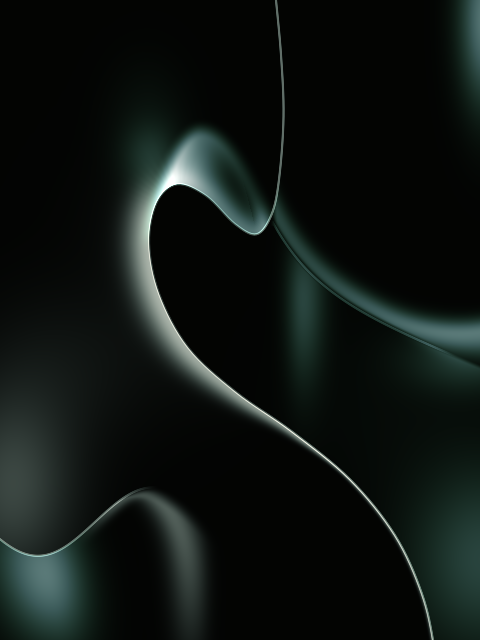
A WebGL 2 fragment shader for this background:

```glsl
#version 300 es
precision highp float;
// Dark folded silk: one long spline rim divides the canvas, lit softly on its left side.
// A ribbon, a wave and a few gaussian glows are added as cool and warm light,
// then turned into colour by a teal-to-silver ramp. Units: 100 = canvas height.
uniform vec2 u_resolution;
out vec4 fragColor;

#define BASE_COLOR vec3(0.010, 0.014, 0.009)
#define RIM_STEPS 8
#define RIM_SPANS 18
#define RIM_GLOW 0.60
#define RIM_WIDTH 3.4
#define LINE_WIDTH 0.10
#define FOLD_GLOW 0.55
#define RIBBON_GLOW 0.46
#define WAVE_GLOW 0.46

const vec2 RIM[21] = vec2[21](
  vec2(42.3, 109.1), vec2(43.0, 101.3), vec2(43.9, 91.5), vec2(44.3, 81.8),
  vec2(43.6, 72.0), vec2(42.4, 66.4), vec2(40.1, 63.4), vec2(36.7, 65.0),
  vec2(32.2, 69.4), vec2(27.7, 71.2), vec2(24.5, 68.4), vec2(23.3, 62.0),
  vec2(24.9, 54.0), vec2(29.4, 45.7), vec2(36.8, 38.8), vec2(45.6, 32.6),
  vec2(54.7, 25.1), vec2(61.7, 16.4), vec2(65.9, 7.3), vec2(67.8, -0.9),
  vec2(68.7, -9.4));

float fall(float a, float b, float x) { return 1.0 - smoothstep(a, b, x); }

float bell(float x) { return exp(-x * x); }

float blob(vec2 p, vec2 center, vec2 size) {
  vec2 q = (p - center) / size;
  return exp(-dot(q, q));
}

// Catmull-Rom point on the rim
vec2 rimPoint(float t) {
  int i = clamp(int(t), 1, RIM_SPANS);
  float f = t - float(i);
  vec2 a = RIM[i - 1], b = RIM[i], c = RIM[i + 1], d = RIM[i + 2];
  return b + 0.5 * f * (c - a + f * (2.0 * a - 5.0 * b + 4.0 * c - d
       + f * (3.0 * (b - c) + d - a)));
}

// x: signed distance, positive on the left; y: position along the rim
vec2 rimField(vec2 p) {
  float best = 1e6, along = 1.0, side = -1.0;
  vec2 a = rimPoint(1.0);
  for (int k = 1; k <= RIM_STEPS * RIM_SPANS; k++) {
    float t = 1.0 + float(k) / float(RIM_STEPS);
    vec2 b = rimPoint(t), e = b - a, q = p - a;
    float h = clamp(dot(q, e) / dot(e, e), 0.0, 1.0);
    float d = length(q - e * h);
    if (d < best) { best = d; along = t + (h - 1.0) / float(RIM_STEPS); }
    if ((a.y > p.y) != (b.y > p.y) && q.x < e.x * q.y / e.y) side = -side;
    a = b;
  }
  return vec2(best * side, along);
}

// Light intensity to colour: deep teal to pale mist, and a greyer silver
vec3 coolRamp(float v) { return v * vec3(0.42 + 0.7 * v, 1.0, min(1.0, 0.7 + 0.9 * v)); }
vec3 warmRamp(float v) { return v * vec3(0.78 + 0.25 * v, 1.0, 0.95); }

void main() {
  vec2 p = 100.0 * gl_FragCoord.xy / u_resolution.y;
  p.x *= 75.0 * u_resolution.y / (100.0 * u_resolution.x);
  float pixel = 100.0 / u_resolution.y;
  vec2 rim = rimField(p);
  float d = abs(rim.x), t = rim.y;
  float left = smoothstep(-0.6 * pixel, 0.6 * pixel, rim.x);
  float cool = 0.0, warm = 0.0;

  // Silver glow on the outside of the rim, narrowing downwards
  float width = mix(0.35, RIM_WIDTH, fall(12.0, 16.0, t));
  float outer = smoothstep(8.3, 10.6, t);
  float amount = RIM_GLOW * mix(0.55, 1.0, fall(14.0, 19.0, t));
  warm += left * outer * (amount * bell(d / width)
        + 0.09 * exp(-d / 5.0) * fall(12.0, 15.0, t));

  // Bright fold held in the hook of the rim
  float u = p.x - 31.5;
  float curve = u < 0.0 ? 0.18 : 0.111;
  float depth = (80.9 - curve * u * u - p.y) / sqrt(1.0 + 4.0 * curve * curve * u * u);
  float hook = left * smoothstep(-0.8, 2.6, depth) * fall(42.5, 45.0, p.x)
             * smoothstep(60.0, 64.0, p.y) * fall(9.5, 11.5, t);
  cool += hook * FOLD_GLOW * (0.85 * blob(p, vec2(29.2, 75.0), vec2(5.0, 5.5))
        + 0.8 * bell(d / 2.7) * smoothstep(3.8, 6.0, t) + 0.28 * bell((depth - 1.6) / 2.2));
  cool += left * (0.15 * blob(p, vec2(23.5, 75.5), vec2(4.2, 5.0))
        + 0.05 * blob(p, vec2(23.0, 81.0), vec2(6.0, 9.0)));

  // Ribbon sweeping right from the hook
  float right = 1.0 - left;
  float r = max(p.x - 42.7, 0.0);
  float decay = exp(-r / 6.77);
  float slope = 1.40 * decay + 0.4;
  float lift = (p.y - 65.1 + 9.5 * (1.0 - decay) + 0.4 * r) / sqrt(1.0 + slope * slope);
  float spread = max(r - 17.0, 0.0);
  float center = 1.1 + 0.016 * spread * spread;
  float above = smoothstep(-0.15, 0.7, lift);
  float open = right * smoothstep(42.2, 43.4, p.x);
  float band = bell((lift - center) / (lift > center ? 2.0 : 1.3 + 0.12 * spread));
  cool += open * RIBBON_GLOW * mix(0.55, 1.0, smoothstep(2.0, 30.0, r))
        * band * mix(above, 1.0, smoothstep(18.0, 30.0, r));
  cool += open * 0.2 * fall(24.0, 29.0, r) * fall(LINE_WIDTH, LINE_WIDTH + pixel, abs(lift));

  // Hanging beam and the glows of the right side
  float below = right * fall(-0.5, 0.3, lift);
  float beam = bell((p.x - 47.4) / (p.x < 47.4 ? 2.6 : 3.3));
  cool += below * (0.25 * beam * bell((p.y - 53.5) / (p.y > 53.5 ? 10.0 : 13.0))
        + 0.19 * blob(p, vec2(73.0, 44.0), vec2(9.0, 5.0))
        + 0.25 * blob(p, vec2(75.5, 12.5), vec2(11.0, 14.0))
        + 0.025 * blob(p, vec2(62.0, 36.0), vec2(16.0, 16.0)));
  cool += right * 0.46 * blob(p, vec2(76.0, 97.0), vec2(4.0, 13.0));

  // Wave in the lower left: haze over it, light and a soft ridge under it
  float phase = 3.14159 * (p.x - 5.9) / 18.0;
  float steep = 0.92 * sin(phase);
  float drop = (18.5 - 5.34 * cos(phase) - p.y) / sqrt(1.0 + steep * steep);
  float under = smoothstep(-0.5 * pixel, 0.5 * pixel + smoothstep(18.0, 27.0, p.x) * 3.0, drop);
  under *= fall(31.0, 37.0, p.x);
  warm += left * (1.0 - under) * (0.26 * blob(p, vec2(2.0, 24.0), vec2(9.0, 14.0))
        + 0.06 * blob(p, vec2(10.0, 42.0), vec2(13.0, 12.0)));
  float fan = p.x - 7.2 - 0.18 * (10.0 - p.y);
  cool += under * WAVE_GLOW * bell(fan / (fan < 0.0 ? 7.5 : 5.8)) * bell((p.y - 10.5) / 10.5);
  float ridge = p.x - 29.8 + 6.5 * exp(-max(23.2 - p.y, 0.0) / 4.6);
  warm += under * 0.36 * bell(ridge / 2.9) * smoothstep(-12.0, 22.0, p.y);
  warm += under * 0.30 * bell(drop / 1.1) * smoothstep(11.0, 19.0, p.x) * fall(22.0, 28.0, p.x);
  warm += 0.36 * fall(LINE_WIDTH, LINE_WIDTH + pixel, abs(drop)) * fall(18.0, 25.0, p.x);

  // Thin bright edge along the rim
  float edge = mix(0.42, 0.2, smoothstep(5.0, 8.0, t) * fall(13.0, 16.0, t));
  warm += edge * fall(LINE_WIDTH, LINE_WIDTH + pixel, d);

  fragColor = vec4(BASE_COLOR + coolRamp(cool) + warmRamp(warm), 1.0);
}
```
